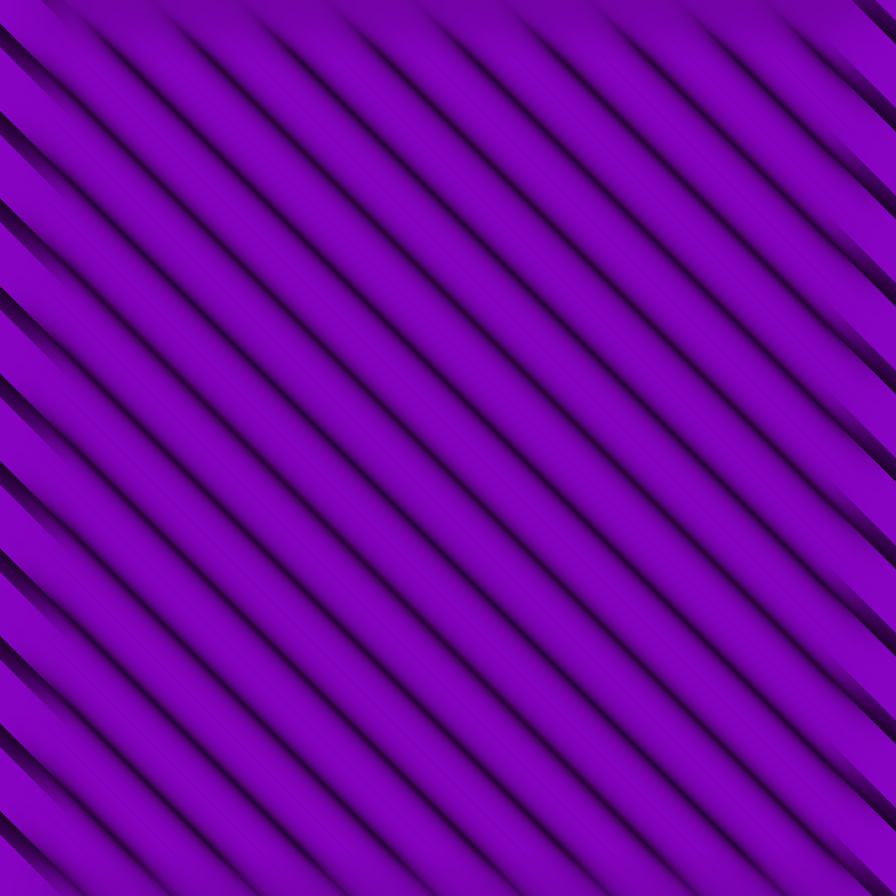
A Shadertoy shader for this pattern:

```glsl
// Glossy purple diagonal ribs with soft grooves and altered shading at the borders.

const vec3 RIB_COLOR = vec3(0.525, 0.010, 0.760);
const float RIBS_PER_SIDE = 10.24;   // repeats across and down
const float GROOVE_OFFSET = 0.0716;  // first groove along the top edge
const float GROOVE_DEPTH = 0.76;
const float GROOVE_SOFTNESS = 0.115; // in rib widths
const float SEAM_WIDTH = 0.025;
const float SEAM_DEPTH = 0.035;
const float SIDE_REACH = 0.090;      // extent of crisp grooves at the sides
const float SIDE_WIDTH = 0.27;
const float TOP_REACH = 0.075;       // extent of the flat haze at the top
const float BOTTOM_REACH = 0.060;
const float HAZE_LEVEL = 0.85;

// Soft groove with a faint seam along the crest of each rib.
float ribShade(float phase, float aa) {
    float d = abs(phase);
    float groove = GROOVE_DEPTH * exp(-sqrt(d * d + aa * aa * 0.1) / GROOVE_SOFTNESS);
    float seam = 1.0 - smoothstep(0.0, SEAM_WIDTH + aa, 0.5 - d);
    return 1.0 - groove - SEAM_DEPTH * seam;
}

// Hard-edged groove lying on the positive side of the rib boundary.
float crispShade(float phase, float aa) {
    float inside = smoothstep(-aa, aa, phase)
                 * (1.0 - smoothstep(SIDE_WIDTH - aa, SIDE_WIDTH + aa, phase));
    float depth = mix(0.80, 0.52, clamp(phase / SIDE_WIDTH, 0.0, 1.0));
    return 1.0 - depth * inside;
}

void mainImage(out vec4 fragColor, in vec2 fragCoord) {
    vec2 uv = fragCoord / iResolution.xy;
    float aa = RIBS_PER_SIDE / iResolution.y;

    // Signed distance to the nearest groove, in rib widths
    float along = (uv.x + uv.y - 1.0 - GROOVE_OFFSET) * RIBS_PER_SIDE;
    float phase = fract(along + 0.5) - 0.5;
    float shade = ribShade(phase, aa);

    // Haze along the top and, more weakly, the bottom
    float top = 1.0 - smoothstep(0.0, TOP_REACH, 1.0 - uv.y);
    float bottom = 1.0 - smoothstep(0.0, BOTTOM_REACH, uv.y);
    shade = mix(shade, HAZE_LEVEL, max(0.90 * top, 0.45 * bottom));

    // Crisp grooves, mirrored between the left and right borders
    float side = 1.0 - smoothstep(0.0, SIDE_REACH, min(uv.x, 1.0 - uv.x));
    float outward = uv.x < 0.5 ? -phase : phase;
    shade = mix(shade, crispShade(outward, aa), side);

    fragColor = vec4(RIB_COLOR * shade, 1.0);
}
```
